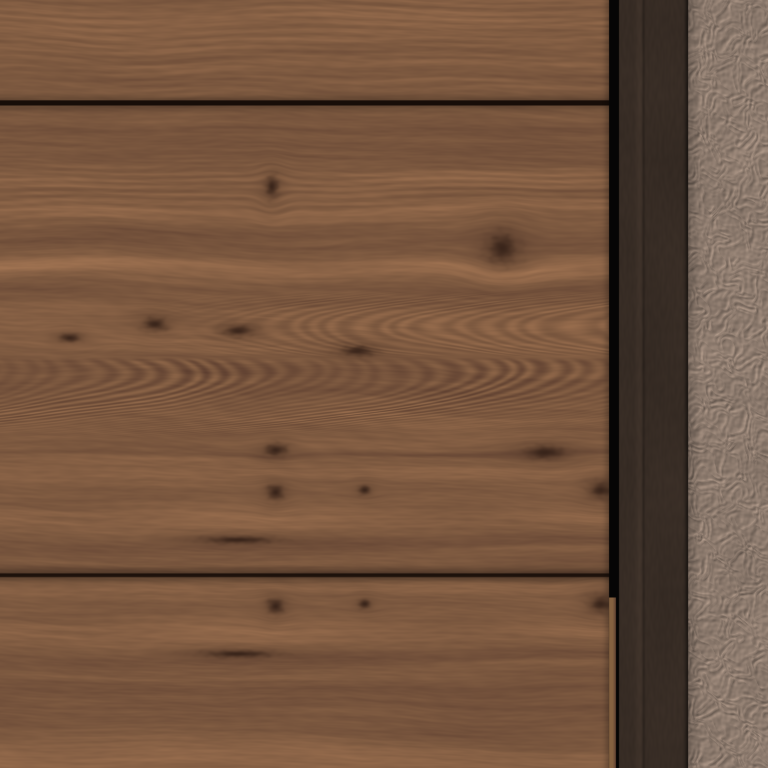
Write a WebGL 2 fragment shader that draws this texture.

```glsl
#version 300 es
precision highp float;
uniform vec2 u_resolution;
out vec4 fragColor;

// Layout
const float WOOD_EDGE = 0.793;
const float FRAME_LEFT = 0.806;
const float FRAME_LIP = 0.838;
const float FRAME_RIGHT = 0.896;
const float UPPER_SEAM = 0.866;
const float LOWER_SEAM = 0.251;
const float BOARD_SHIFT = 0.1484;
const float TRIM_TOP = 0.222;

// Colours
const vec3 WOOD_DARK = vec3(0.40, 0.275, 0.205);
const vec3 WOOD_MID = vec3(0.49, 0.35, 0.25);
const vec3 WOOD_LIGHT = vec3(0.60, 0.43, 0.305);
const vec3 KNOT = vec3(0.20, 0.125, 0.09);
const vec3 SEAM = vec3(0.09, 0.05, 0.03);
const vec3 GAP = vec3(0.025, 0.02, 0.018);
const vec3 FRAME = vec3(0.215, 0.172, 0.143);
const vec3 TRIM = vec3(0.52, 0.38, 0.25);
const vec3 STUCCO = vec3(0.545, 0.475, 0.425);

// Tonal bands: height, half width, brightness
const int BANDS = 15;
const vec3 bands[BANDS] = vec3[](
  vec3(0.97, 0.03, 0.3), vec3(0.82, 0.035, -0.35), vec3(0.765, 0.012, 0.35),
  vec3(0.725, 0.012, 0.5), vec3(0.685, 0.016, -0.45), vec3(0.652, 0.013, 0.9),
  vec3(0.622, 0.015, -0.4), vec3(0.575, 0.028, 0.25), vec3(0.505, 0.028, -0.4),
  vec3(0.409, 0.003, -0.6), vec3(0.388, 0.012, 0.4), vec3(0.325, 0.014, 0.6),
  vec3(0.295, 0.009, -0.4), vec3(0.235, 0.04, -0.5), vec3(0.16, 0.017, 0.7));

// Knots: centre, radii
const int KNOTS = 12;
const vec4 knots[KNOTS] = vec4[](
  vec4(0.354, 0.757, 0.007, 0.011), vec4(0.654, 0.677, 0.016, 0.015),
  vec4(0.202, 0.578, 0.013, 0.007), vec4(0.091, 0.560, 0.012, 0.005),
  vec4(0.310, 0.569, 0.016, 0.006), vec4(0.466, 0.543, 0.018, 0.006),
  vec4(0.359, 0.414, 0.012, 0.007), vec4(0.710, 0.411, 0.021, 0.007),
  vec4(0.359, 0.359, 0.009, 0.008), vec4(0.475, 0.362, 0.007, 0.005),
  vec4(0.310, 0.297, 0.038, 0.004), vec4(0.782, 0.362, 0.012, 0.009));

vec2 gradient(vec2 cell) {
  float a = 6.2832 * fract(sin(dot(cell, vec2(127.1, 311.7))) * 43758.5);
  return vec2(cos(a), sin(a));
}

float noise(vec2 p) {
  vec2 i = floor(p), f = p - i;
  vec2 w = f * f * f * (f * (f * 6.0 - 15.0) + 10.0);
  vec2 e = vec2(1.0, 0.0);
  float low = mix(dot(gradient(i), f), dot(gradient(i + e), f - e), w.x);
  float high = mix(dot(gradient(i + e.yx), f - e.yx), dot(gradient(i + 1.0), f - 1.0), w.x);
  return 1.4 * mix(low, high, w.y);
}

float bell(float d, float width) {
  return exp(-d * d / (width * width));
}

// Nested growth rings that open left in the dark band, right in the pale one
float archGrain(vec2 p) {
  float wobble = 0.02 * noise(p * vec2(7.0, 25.0));
  float lower = p.x + 70.0 * pow(p.y - 0.515, 2.0) + wobble;
  float rings = sin(210.0 * lower + 2.0 * noise(vec2(lower * 18.0, 3.0)));
  float strength = 0.25 + bell(lower - 0.25, 0.13) + bell(lower - 0.68, 0.13);
  float lowerMask = smoothstep(0.425, 0.465, p.y) * (1.0 - smoothstep(0.527, 0.536, p.y));
  float upper = p.x - 110.0 * pow(p.y - 0.573, 2.0) + wobble;
  float paleRings = sin(190.0 * upper + 3.0 * noise(vec2(upper * 15.0, 8.0)));
  float upperMask = smoothstep(0.533, 0.545, p.y) * (1.0 - smoothstep(0.60, 0.625, p.y));
  upperMask *= smoothstep(0.15, 0.45, p.x);
  return 0.48 * rings * strength * lowerMask + 0.32 * paleRings * upperMask;
}

vec3 wood(vec2 uv) {
  vec2 p = uv;
  p.y += uv.y < LOWER_SEAM ? BOARD_SHIFT : 0.0;
  float knotShade = 0.0, bend = 0.0;
  for (int i = 0; i < KNOTS; i++) {
    vec2 d = p - knots[i].xy;
    vec2 q = d / knots[i].zw;
    float ragged = 1.0 + 0.5 * noise(p * vec2(90.0, 160.0));
    knotShade += 0.7 * exp(-dot(q, q) * ragged) + 0.2 * exp(-dot(q, q) * 0.2);
    bend += d.y * exp(-dot(q, q) * 0.12);
  }
  float y = p.y - 0.6 * bend + 0.009 * noise(vec2(p.x * 4.0, p.y * 9.0));
  float tone = 0.0;
  for (int i = 0; i < BANDS; i++) {
    float along = 0.9 + 0.6 * noise(vec2(p.x * 3.5, float(i) * 5.3));
    tone += bands[i].z * along * bell(y - bands[i].x, bands[i].y);
  }
  // Long streaks, fine fibres and slanted pores
  tone += 0.32 * noise(vec2(p.x * 2.5, y * 65.0));
  tone += 0.30 * noise(vec2(p.x * 6.0, y * 170.0 + p.x * 5.0));
  tone += 0.20 * noise(vec2(p.x * 35.0 + y * 60.0, y * 300.0));
  float ripple = bell(y - 0.745, 0.04) + 0.6 * smoothstep(0.86, 0.9, y);
  tone += 0.25 * ripple * sin(y * 620.0 + 4.0 * noise(p * vec2(5.0, 14.0)));
  tone += archGrain(p);
  vec3 c = tone < 0.0 ? mix(WOOD_MID, WOOD_DARK, min(-tone, 1.4))
                      : mix(WOOD_MID, WOOD_LIGHT, min(tone, 1.3));
  c = mix(c, KNOT, min(knotShade, 0.9));
  // Seams with soft shade around them
  float up = abs(uv.y - UPPER_SEAM), low = abs(uv.y - LOWER_SEAM);
  c *= 1.0 - 0.25 * bell(up, 0.009) - 0.3 * bell(low, 0.009);
  float line = max(1.0 - smoothstep(0.0022, 0.0045, up), 0.9 - 0.9 * smoothstep(0.001, 0.0038, low));
  return mix(c, SEAM, line);
}

float plaster(vec2 p) {
  vec2 warp = vec2(noise(p * 38.0), noise(p * 38.0 + 17.0));
  return 1.0 - 1.6 * abs(noise(p * 85.0 + warp * 1.4)) + 0.4 * noise(p * 170.0);
}

vec3 stucco(vec2 uv) {
  float relief = plaster(uv) - plaster(uv + vec2(-0.0022, 0.0028));
  float shade = 1.0 + 0.19 * clamp(relief, -1.3, 1.3) + 0.06 * noise(uv * 14.0);
  return STUCCO * shade * mix(0.82, 1.0, smoothstep(0.0, 0.018, uv.x - FRAME_RIGHT));
}

vec3 frame(vec2 uv) {
  float shade = 1.0 + 0.07 * noise(uv * vec2(16.0, 7.0)) + 0.05 * noise(uv * vec2(260.0, 60.0));
  shade += 0.14 * bell(uv.x - FRAME_LIP + 0.005, 0.005) - 0.22 * bell(uv.x - FRAME_LIP, 0.002);
  shade -= 0.5 * bell(uv.x - FRAME_RIGHT, 0.004);
  return FRAME * shade;
}

void main() {
  vec2 uv = gl_FragCoord.xy / u_resolution;
  float aa = 0.8 / u_resolution.x;
  vec3 c = wood(uv) * (1.0 - 0.2 * bell(uv.x - WOOD_EDGE, 0.006));
  c = mix(c, GAP, smoothstep(-aa, aa, uv.x - WOOD_EDGE));
  // Pale trim beside the lowest board
  float trim = smoothstep(-aa, aa, TRIM_TOP - uv.y);
  vec3 trimColor = mix(TRIM, WOOD_DARK, smoothstep(0.797, 0.802, uv.x));
  c = mix(c, trimColor, trim * smoothstep(-aa, aa, uv.x - WOOD_EDGE) * smoothstep(-aa, aa, 0.802 - uv.x));
  c = mix(c, frame(uv), smoothstep(-aa, aa, uv.x - FRAME_LEFT));
  c = mix(c, stucco(uv), smoothstep(-aa, aa, uv.x - FRAME_RIGHT));
  fragColor = vec4(c, 1.0);
}
```
